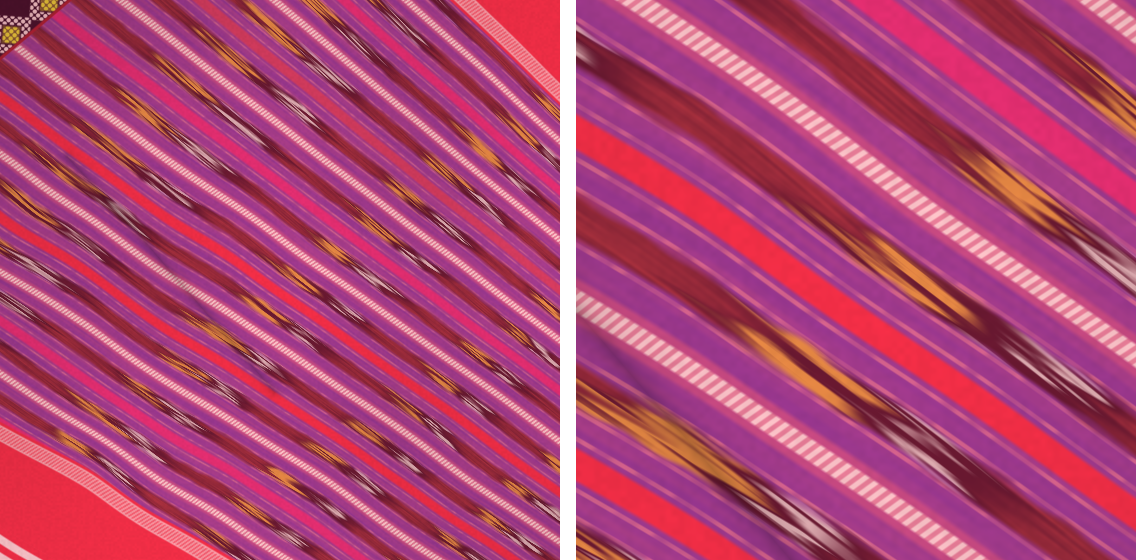
Left: the whole. Right: its middle third, enlarged.
Give the GLSL for this texture, as a WebGL 2 fragment shader.

```glsl
#version 300 es
precision highp float;
uniform vec2 u_resolution;
out vec4 fragColor;

const vec3 PURPLE = vec3(0.56, 0.20, 0.53);
const vec3 MAGENTA = vec3(0.74, 0.27, 0.48);
const vec3 PINK = vec3(0.85, 0.17, 0.42);
const vec3 RED = vec3(0.90, 0.17, 0.26);
const vec3 CRIMSON = vec3(0.79, 0.22, 0.35);
const vec3 MAROON = vec3(0.39, 0.09, 0.18);
const vec3 RUST = vec3(0.63, 0.18, 0.23);
const vec3 ORANGE = vec3(0.85, 0.50, 0.25);
const vec3 CREAM = vec3(0.93, 0.72, 0.74);

float hash(vec2 p) {
  return fract(sin(dot(p, vec2(127.1, 311.7))) * 43758.5453);
}

float noise(vec2 p) {
  vec2 i = floor(p), f = fract(p);
  f = f * f * (3.0 - 2.0 * f);
  return mix(mix(hash(i), hash(i + vec2(1, 0)), f.x),
             mix(hash(i + vec2(0, 1)), hash(i + vec2(1, 1)), f.x), f.y);
}

// Soft-edged line of a given half width
float band(float d, float halfWidth, float aa) {
  return 1.0 - smoothstep(halfWidth - aa, halfWidth + aa, abs(d));
}

// Repeating soft spot along a cyclic phase
float pulse(float phase, float center, float width) {
  float d = abs(fract(phase - center + 0.5) - 0.5);
  return 1.0 - smoothstep(0.35 * width, width, d);
}

float segmentDistance(vec2 p, vec2 a, vec2 b) {
  vec2 ab = b - a;
  return length(p - a - ab * clamp(dot(p - a, ab) / dot(ab, ab), 0.0, 1.0));
}

// Fanned stripe coordinate: whole numbers fall on the white ladders
float stripeCoord(vec2 p) {
  float curve = max(0.07 - 0.065 * p.x, 0.004) / 9.0;
  float slope = 0.223 - 0.046 * p.x - 6.0 * curve;
  float rise = 0.664 + 0.65 * p.x - p.y;
  return 2.0 * rise / (slope + sqrt(max(slope * slope + 4.0 * curve * rise, 0.001)));
}

float rungs(float along) {
  return smoothstep(-0.8, 0.7, sin(along * 1050.0));
}

// Resist-dyed yarn: dark, rust, orange and cream feathered along the stripe
vec3 ikat(float k, float along) {
  float strand = noise(vec2(k * 42.0, along * 11.0));
  float fine = noise(vec2(k * 80.0 + along * 30.0, along * 18.0));
  float phase = 1.31 * along + 1.21 * along * along - 0.543;
  phase += (strand - 0.5) * 0.24;
  vec3 c = mix(MAROON, RUST, pulse(phase, 0.66, 0.3) * (0.45 + 0.55 * fine));
  c = mix(c, ORANGE, pulse(phase, 0.0, 0.15) * smoothstep(0.1, 0.65, fine));
  return mix(c, CREAM * 0.88, pulse(phase, 0.27, 0.12) * smoothstep(0.2, 0.75, fine));
}

vec3 stripes(float k, float along, float aa) {
  float ladder = fract(k + 0.5) - 0.5;
  float solid = fract(k) - 0.5;
  float dyed = abs(solid) - 0.25;
  float n = floor(k);
  vec3 solidColor = n == 1.0 || n == 2.0 ? RED : n == 4.0 ? CRIMSON : PINK;
  vec3 c = mix(PURPLE, MAGENTA, 0.45 * noise(vec2(k * 40.0, along * 12.0)));

  // Dashed threads beside the bands
  float dash = smoothstep(0.2, 0.8, noise(vec2(k * 7.0, along * 110.0)));
  float thread = max(band(abs(solid) - 0.08, 0.008, aa), band(abs(dyed) - 0.083, 0.008, aa));
  c = mix(c, vec3(0.84, 0.40, 0.52), thread * (0.35 + 0.45 * dash));

  float fray = 0.025 * (noise(vec2(k * 30.0, along * 45.0)) - 0.5);
  c = mix(c, ikat(k, along), band(dyed, 0.066 + fray, aa + 0.014));
  c = mix(c, solidColor, band(solid, 0.052, aa + 0.006));
  c = mix(c, MAGENTA, band(ladder, 0.068, aa + 0.008));
  vec3 ladderColor = mix(vec3(0.86, 0.46, 0.56), CREAM, rungs(along));
  return mix(c, ladderColor, band(ladder, 0.037, aa + 0.003));
}

// Red edge with a pale ladder and outer white lines
vec3 border(float e, float along, float aa) {
  vec3 c = mix(RED, CREAM, band(e - 0.13, 0.085, aa) * (0.35 + 0.3 * rungs(along)));
  c = mix(c, CREAM, 0.65 * band(abs(e - 0.13) - 0.085, 0.01, aa));
  float lines = band(fract(e * 5.0) - 0.5, 0.26, 5.0 * aa) * smoothstep(1.15, 1.2, e);
  return mix(c, CREAM, lines);
}

// Embroidered corner: beaded lattice with yellow flowers
vec3 embroidery(vec2 p) {
  vec2 q = vec2(p.x * 0.76 - p.y * 0.64 + 0.025, p.x * 0.64 + p.y * 0.76 - 0.06);
  vec2 cell = vec2(mod(q.x + 0.0445, 0.089) - 0.0445, q.y);
  vec2 bead = fract(q * 110.0) - 0.5;
  float diamond = abs(cell.x) + abs(cell.y);
  float stitch = 1.0 - smoothstep(0.25, 0.6, length(bead));
  float ring = band(diamond - 0.036, 0.011, 0.003);
  vec3 c = mix(vec3(0.30, 0.07, 0.17), CREAM, stitch * ring);
  c = mix(c, vec3(0.90, 0.75, 0.22), band(diamond, 0.021, 0.004) * (0.4 + 0.6 * stitch));
  return mix(c, RED * 0.75, smoothstep(0.015, 0.019, q.y));
}

void main() {
  vec2 p = gl_FragCoord.xy / u_resolution;
  p.y = 1.0 - p.y;

  // Gentle ripples, stronger towards the lower left
  vec2 cloth = p;
  float loose = mix(0.006, 0.02, smoothstep(0.0, 0.8, p.y - p.x + 0.3));
  cloth.y += loose * (noise(p * 7.0 + 2.0) - 0.5);
  float k = stripeCoord(cloth);
  float along = dot(cloth, vec2(0.57, 0.82));
  float aa = fwidth(k) * 0.8;

  float edge = max(0.4 * p.x - 0.5 - k, k - 6.36);
  vec3 c = mix(stripes(k, along, aa), border(edge, along, aa), smoothstep(-aa, aa, edge));
  c = mix(c, embroidery(p), 1.0 - smoothstep(0.081, 0.084, dot(p, vec2(0.64, 0.76))));

  // Crease, broad folds and woven grain
  float crease = min(segmentDistance(p, vec2(0.12, 0.28), vec2(0.24, 0.41)),
                     segmentDistance(p, vec2(0.24, 0.41), vec2(0.49, 0.70)));
  c *= 1.0 - 0.22 * exp(-crease * 150.0);
  c *= 0.97 + 0.08 * noise(p * 4.0) + 0.05 * (noise(p * 260.0) - 0.5);
  c *= 0.94 + 0.07 * smoothstep(0.0, 0.7, p.x + p.y);
  fragColor = vec4(c, 1.0);
}
```
